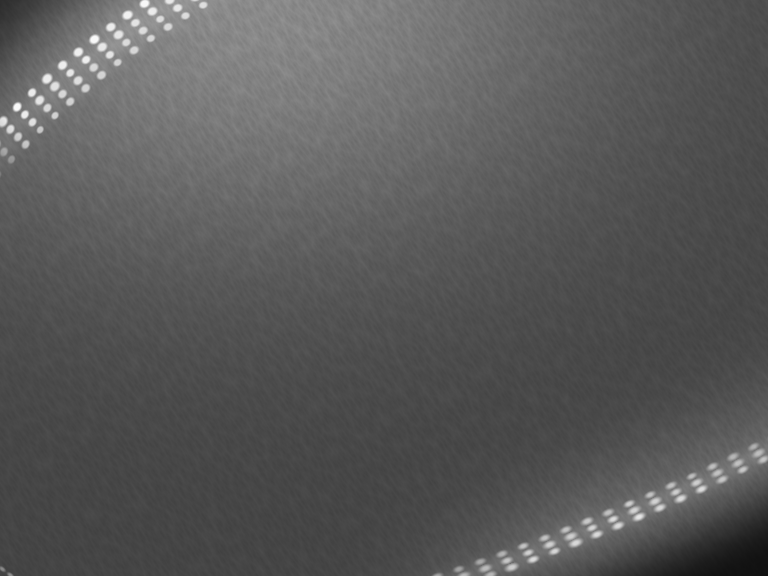
Reproduce this texture procedurally as a Shadertoy shader.

```glsl
// Brushed grey metal under a soft glow, with two curved bands of bright dots.
#define BASE_GREY 0.27
#define TOP_GLOW 0.28
#define LOW_GLOW 0.13
#define STREAK_AMOUNT 0.055
#define GRAIN_AMOUNT 0.03
#define STREAK_DIR vec2(0.56, -0.83)
#define UPPER_PITCH vec2(0.0356, 0.0188)
#define LOWER_PITCH vec2(0.0396, 0.0139)
#define UPPER_RADIUS vec2(0.0102, 0.0084)
#define LOWER_RADIUS vec2(0.0125, 0.0070)

vec2 hash2(vec2 cell) {
    vec3 h = fract(cell.xyx * vec3(0.1031, 0.1030, 0.0973));
    h += dot(h, h.yzx + 33.33);
    return fract((h.xx + h.yz) * h.zy);
}

// Distance to the nearest scattered cell point
float cellular(vec2 p) {
    vec2 cell = floor(p), local = fract(p);
    float nearest = 4.0;
    for (int y = -1; y <= 1; y++) {
        for (int x = -1; x <= 1; x++) {
            vec2 offset = vec2(x, y);
            vec2 toPoint = offset + hash2(cell + offset + 100.0) - local;
            nearest = min(nearest, dot(toPoint, toPoint));
        }
    }
    return sqrt(nearest);
}

// x runs along a bent band, y across it; side flips the inner direction
vec2 bandSpace(vec2 p, vec2 centre, vec2 along, float side, float bend) {
    vec2 d = p - centre;
    vec2 across = side * vec2(-along.y, along.x);
    float u = dot(d, along);
    return vec2(u, dot(d, across) - bend * u * u);
}

// Rows of soft elliptical dots, dimming towards the inner rows
float dotRows(vec2 uv, vec2 pitch, vec2 radius, float rows, float slant, float softness) {
    float row = clamp(floor(uv.y / pitch.y + 0.5), 0.0, rows - 1.0);
    float shifted = uv.x - slant * row;
    float column = floor(shifted / pitch.x + 0.5);
    vec2 local = vec2(shifted - column * pitch.x, uv.y - row * pitch.y);
    vec2 variation = hash2(vec2(column, row) + 50.0);
    float size = 0.9 + 0.2 * variation.x - 0.05 * row;
    float shape = length(local / (radius * size));
    float mask = 1.0 - smoothstep(1.0 - softness, 1.0 + 0.3 * softness, shape);
    return mask * (0.85 + 0.15 * variation.y) * (1.0 - 0.09 * row);
}

// Broad light, band glow and the dark areas outside both bands
float backgroundLight(vec2 p, vec2 upper, vec2 lower) {
    vec2 fromTop = (p - vec2(0.43, 1.03)) / vec2(0.63, 0.47);
    float light = BASE_GREY + TOP_GLOW * exp(-dot(fromTop, fromTop));
    float ridge = lower.y / 0.12;
    light += LOW_GLOW * exp(-ridge * ridge) * smoothstep(0.55, 1.05, p.x);
    light *= mix(0.40, 1.0, smoothstep(-0.17, 0.01, upper.y));
    light *= mix(0.24, 1.0, smoothstep(-0.16, 0.01, lower.y));
    return light;
}

// Fine diagonal brushing and small grain
float brushedTexture(vec2 p) {
    vec2 along = normalize(STREAK_DIR);
    vec2 q = vec2(dot(p, along), dot(p, vec2(-along.y, along.x)));
    float streaks = cellular(q * vec2(34.0, 115.0)) - 0.5;
    float grain = cellular(q * vec2(95.0, 230.0) + 17.0) - 0.5;
    return STREAK_AMOUNT * streaks + GRAIN_AMOUNT * grain;
}

void mainImage(out vec4 fragColor, in vec2 fragCoord) {
    vec2 p = fragCoord / iResolution.y;
    vec2 upper = bandSpace(p, vec2(0.136, 0.9095), vec2(0.776, 0.630), -1.0, 0.35);
    vec2 lower = bandSpace(p, vec2(1.073, 0.087), vec2(0.923, 0.385), 1.0, 0.115);
    vec2 corner = bandSpace(p, vec2(0.004, 0.012), vec2(0.80, -0.60), 1.0, 0.0);

    // Lit surface
    float light = backgroundLight(p, upper, lower);
    light *= 1.0 + 2.0 * brushedTexture(p);

    // Haze around the dots
    float upperHaze = (upper.y - 0.025) / 0.03;
    float lowerHaze = (lower.y - 0.012) / 0.02;
    light += 0.06 * exp(-upperHaze * upperHaze);
    light += 0.07 * exp(-lowerHaze * lowerHaze);

    // Bright dots
    float upperDots = dotRows(upper, UPPER_PITCH, UPPER_RADIUS, 4.0, 0.002, 0.5);
    upperDots *= mix(0.3, 1.0, smoothstep(-0.24, -0.15, upper.x));
    float lowerDots = dotRows(lower, LOWER_PITCH, LOWER_RADIUS, 3.0, -0.0035, 0.8);
    lowerDots *= 0.85 - 0.25 * smoothstep(0.10, 0.28, abs(lower.x));
    float cornerDots = 0.4 * dotRows(corner, UPPER_PITCH * 0.5, LOWER_RADIUS * 0.6, 1.0, 0.0, 0.8);
    light = mix(light, 0.98, max(upperDots, max(lowerDots, cornerDots)));

    fragColor = vec4(vec3(clamp(light, 0.0, 1.0)), 1.0);
}
```
